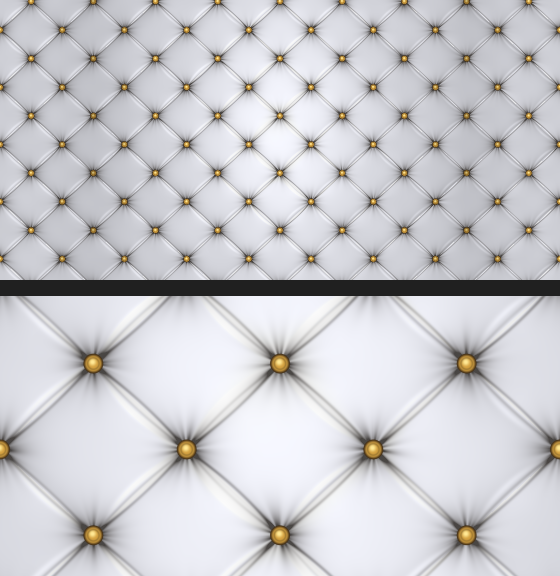
Top: the whole. Bottom: its middle third, enlarged.
Give the GLSL for this pattern, as a WebGL 1 fragment shader.

```glsl
precision highp float;
// Tufted pale silver upholstery: diamond cushions, pleated seams and gold buttons.
uniform vec2 u_resolution;

// Lengths are fractions of the canvas height.
const float PI = 3.14159265;
const vec2 PERIOD = vec2(0.2222, 0.2044);     // spacing of buttons in a row, of like rows
const float TOP_ROW = 0.995;
const float CUSHION_WIDTH = 0.150;            // seam to opposite seam
const float BUTTON_RADIUS = 0.0118;
const float PLEAT_BOW = 0.0042;
const float PLEAT_WIDTH = 0.0021;
const float SHADOW_REACH = 0.0135;
const vec2 GLOW_CENTRE = vec2(0.0, 0.54);
const vec2 GLOW_SIZE = vec2(0.30, 0.48);
const float DIM_BAND_X = 0.67;                // darker band on either side
const float DIM_BAND_WIDTH = 0.13;
const float BASE_LIGHT = 0.835;
const vec3 LEATHER_TINT = vec3(0.963, 0.968, 1.0);
const vec3 SHADOW_TINT = vec3(0.25, 0.235, 0.225);
const vec3 GOLD_LIGHT = vec3(1.0, 0.91, 0.58);
const vec3 GOLD = vec3(0.84, 0.64, 0.26);
const vec3 GOLD_DARK = vec3(0.27, 0.19, 0.09);

vec2 hashGradient(vec2 p) {
  float n = fract(sin(dot(p, vec2(127.1, 311.7))) * 43758.5);
  return vec2(cos(2.0 * PI * n), sin(2.0 * PI * n));
}

float gradientNoise(vec2 p) {
  vec2 i = floor(p), f = p - i;
  vec2 u = f * f * (3.0 - 2.0 * f);
  vec2 e = vec2(1.0, 0.0);
  float a = dot(hashGradient(i), f);
  float b = dot(hashGradient(i + e), f - e);
  float c = dot(hashGradient(i + e.yx), f - e.yx);
  float d = dot(hashGradient(i + 1.0), f - 1.0);
  return mix(mix(a, b, u.x), mix(c, d, u.x), u.y);
}

float softLine(float d, float width) {
  return exp(-d * d / (width * width));
}

// Offset from the nearest button; like rows interleave by half a period.
vec2 nearestButton(vec2 q) {
  vec2 even = (q - floor(q + 0.5)) * PERIOD;
  vec2 odd = (q - floor(q) - 0.5) * PERIOD;
  return dot(even, even) < dot(odd, odd) ? even : odd;
}

// Pleats of one seam: x is darkness, y is the sheen of the fold.
vec2 seamPleats(float across, float along) {
  float line = floor(across + 0.5);
  float d = (across - line) * CUSHION_WIDTH;
  float bow = sin(PI * fract(along));
  float vary = gradientNoise(vec2(line * 3.7 + 0.4, floor(along) * 5.3 + 0.6));
  float offset = PLEAT_BOW * bow * (1.0 + 0.6 * vary);
  float pinch = 1.0 - bow;
  float dark = softLine(d - offset, PLEAT_WIDTH) * (0.24 + 0.34 * pinch + 0.12 * vary);
  dark += softLine(d + offset, PLEAT_WIDTH) * (0.12 + 0.20 * pinch - 0.12 * vary);
  dark += 0.09 * exp(-abs(d) / 0.010);
  float sheen = softLine(d, 0.0026) + 0.6 * softLine(d + offset * 2.6, 0.004);
  return vec2(dark, sheen * bow * 0.13);
}

// Domed stud with a bright cap and a dark rim.
vec3 studColor(vec2 v) {
  float r = length(v);
  float cap = length(v - vec2(-0.08, 0.16));
  vec3 c = mix(GOLD_LIGHT, GOLD, smoothstep(0.05, 0.55, cap));
  c *= 1.0 - 0.22 * softLine(r - 0.58, 0.12);
  return mix(c, GOLD_DARK, smoothstep(0.62, 1.0, r));
}

void main() {
  float pixel = 1.0 / u_resolution.y;
  vec2 p = gl_FragCoord.xy * pixel;
  p.x -= 0.5 * u_resolution.x * pixel;

  // Button lattice, and diagonal axes with seams at whole numbers.
  vec2 q = (p - vec2(0.0, TOP_ROW)) / PERIOD;
  vec2 diag = vec2(q.x + q.y, q.x - q.y);
  vec2 button = nearestButton(q);
  float r = length(button);

  // Overall light: central glow, dim side bands, faint unevenness.
  vec2 g = (p - GLOW_CENTRE) / GLOW_SIZE;
  float dim = softLine(abs(p.x) - DIM_BAND_X, DIM_BAND_WIDTH);
  float light = BASE_LIGHT + 0.17 * exp(-dot(g, g)) - 0.045 * dim;
  light += 0.02 * gradientNoise(p * 8.0);

  // Cushion slopes brighten towards the glow.
  vec2 f = 2.0 * fract(diag) - 1.0;
  vec2 bulge = f * f * f;
  vec2 slope = 0.5 * vec2(bulge.x + bulge.y, bulge.x - bulge.y);
  vec2 toGlow = GLOW_CENTRE - p;
  light += 0.13 * dot(slope, toGlow / (length(toGlow) + 0.15));
  light += 0.025 * dot(bulge, bulge);

  // Seams, then shadow with wrinkles fanning out from each button.
  vec2 pleats = seamPleats(diag.x, diag.y) + seamPleats(diag.y, diag.x);
  vec2 id = q - button / PERIOD;
  vec2 dir = button / max(r, 0.0001);
  float wrinkle = gradientNoise(dir * 4.0 + id * 7.3 + 0.37);
  float fall = exp(-max(r - BUTTON_RADIUS, 0.0) / SHADOW_REACH);
  float shade = fall * (0.66 + 0.75 * wrinkle) + pleats.x;
  vec3 color = min(LEATHER_TINT * (light + pleats.y), 1.0);
  color = mix(color, SHADOW_TINT, clamp(shade, 0.0, 0.95));

  // Gold buttons.
  float cover = 1.0 - smoothstep(BUTTON_RADIUS - pixel * 0.7, BUTTON_RADIUS + pixel * 0.7, r);
  color = mix(color, studColor(button / BUTTON_RADIUS) * (1.0 - 0.2 * dim), cover);
  gl_FragColor = vec4(color, 1.0);
}
```
